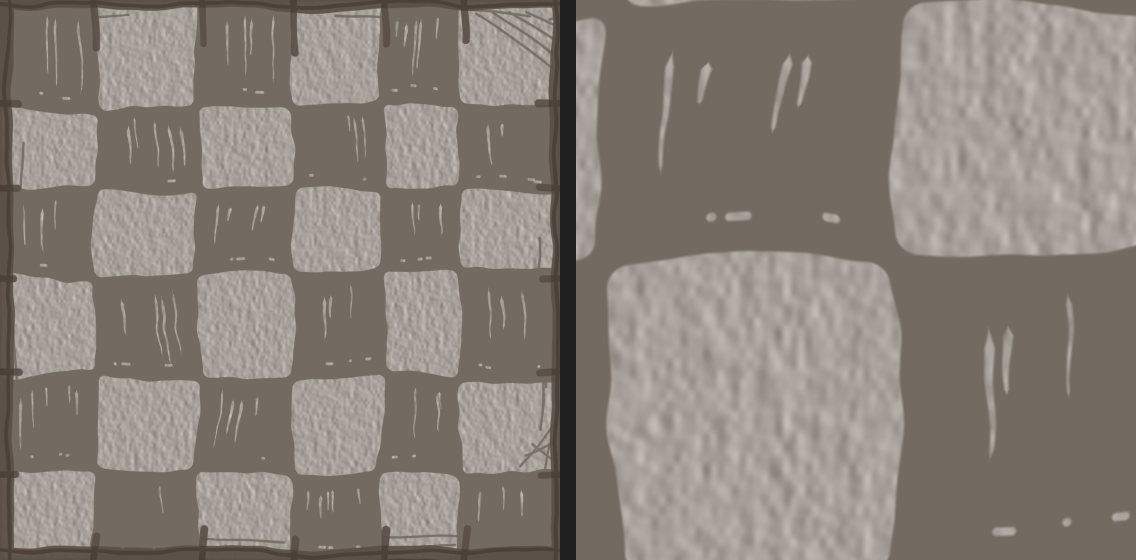
Left, the full canvas; right, a detail of the centre.
Reproduce this pattern procedurally as a Shadertoy shader.

```glsl
// Hand-inked checkerboard on grainy paper: six by six uneven cells, dark ones
// filled with marker strokes that leave paper slits, inside a scribbled frame.
// Wobbling grid lines make the cells; all noise and strokes wrap at the edges.

#define INK     vec3(0.45, 0.415, 0.38)
#define FRAME   vec3(0.35, 0.31, 0.275)
#define DEEP    vec3(0.285, 0.245, 0.215)
#define PAPER   vec3(0.655, 0.63, 0.605)
#define GRAIN   0.13    // relief contrast of the paper
#define WOBBLE  0.022   // wander of the grid lines
#define INSET   0.003   // ink overlap into the paper cells
#define ROUNDING 0.012  // corner radius of the paper cells
#define SLIT    0.0036  // half width of the gaps between marker strokes
#define BORDER  0.020   // half width of the frame

// Grid lines, left to right and bottom to top
const float COLS[7] = float[7](0.0, 0.167, 0.357, 0.526, 0.681, 0.823, 1.0);
const float ROWS[7] = float[7](0.0, 0.154, 0.329, 0.508, 0.661, 0.807, 1.0);

float hash(vec2 p) {
    vec3 q = fract(p.xyx * 0.1031);
    q += dot(q, q.yzx + 33.33);
    return fract((q.x + q.y) * q.z);
}

// Value noise with n whole lattice cells across the canvas
float noise(vec2 p, vec2 n, float seed) {
    p *= n;
    vec2 i = floor(p), f = p - i;
    f = f * f * (3.0 - 2.0 * f);
    vec2 a = mod(i, n) + seed * 17.0, b = mod(i + 1.0, n) + seed * 17.0;
    return mix(mix(hash(a), hash(vec2(b.x, a.y)), f.x),
               mix(hash(vec2(a.x, b.y)), hash(b), f.x), f.y);
}

float wander(float t, float seed) {
    vec2 p = vec2(t, 0.0);
    return noise(p, vec2(7.0, 1.0), seed) - 0.5 + 0.25 * (noise(p, vec2(34.0, 1.0), seed + 3.0) - 0.5);
}

// Position of grid line k; the outer lines stay straight
float gridLine(float base, int k, float t, float seed) {
    return k % 6 == 0 ? base : base + WOBBLE * wander(t, seed + float(k));
}

float cover(float d) {
    float soft = max(0.0013, 0.8 / iResolution.y);
    return smoothstep(soft, -soft, d);
}

// Distance to a segment, wrapped around the canvas
float stroke(vec2 p, vec2 a, vec2 b) {
    p -= round(p - 0.5 * (a + b));
    vec2 d = b - a;
    return length(p - a - d * clamp(dot(p - a, d) / dot(d, d), 0.0, 1.0));
}

float relief(vec2 p) {
    return noise(p, vec2(125.0, 75.0), 1.0) + 0.6 * noise(p, vec2(230.0, 160.0), 2.0);
}

// Paper left bare inside an inked cell; u runs 0..1 over the cell
float slits(vec2 u, vec2 size, vec2 cell) {
    float d = 1.0, density = 0.15 + 0.7 * hash(cell + 41.0);
    float slant = 0.22 * (hash(cell + 57.0) - 0.5);
    for (int i = 0; i < 7; i++) {
        vec2 id = cell * 9.0 + float(i) * vec2(3.0, 71.0);
        float r = hash(id), s = hash(id + 5.0);
        float x = 0.17 + 0.1 * float(i) + 0.07 * r;
        float top = 0.88 - 0.12 * s, bottom = top - 0.15 - 0.5 * hash(id + 8.0);
        float t = (u.y - bottom) / (top - bottom);
        float w = SLIT * min((0.35 + 0.65 * t) * (0.5 + 0.5 * s), 6.0 * min(t, 1.0 - t));
        float dx = u.x - x - slant * (u.y - 0.5) - 0.03 * wander(u.y * 0.3, r * 9.0);
        if (hash(id + 2.0) < density) d = min(d, abs(dx) * size.x - w);
        // Short flecks along the lower rim
        vec2 q = vec2(max(abs(u.x - x) - 0.035 * s, 0.0), u.y - 0.12 - 0.04 * r) * size;
        if (hash(id + 13.0) < 0.35) d = min(d, length(q) - 0.0025);
    }
    return d;
}

void mainImage(out vec4 fragColor, in vec2 fragCoord) {
    vec2 p = fragCoord / iResolution.xy;

    // Find the cell and its bounds
    ivec2 c = ivec2(0);
    for (int k = 1; k < 6; k++) {
        c.x += int(p.x > gridLine(COLS[k], k, p.y, 10.0));
        c.y += int(p.y > gridLine(ROWS[k], k, p.x, 30.0));
    }
    vec2 lo = vec2(gridLine(COLS[c.x], c.x, p.y, 10.0), gridLine(ROWS[c.y], c.y, p.x, 30.0));
    vec2 hi = vec2(gridLine(COLS[c.x + 1], c.x + 1, p.y, 10.0), gridLine(ROWS[c.y + 1], c.y + 1, p.x, 30.0));
    vec2 size = hi - lo;

    // Bare paper: whole light cells, slits in the inked ones
    vec2 q = abs(p - 0.5 * (lo + hi)) - 0.5 * size + INSET + ROUNDING;
    float bare = length(max(q, 0.0)) + min(max(q.x, q.y), 0.0) - ROUNDING;
    if ((c.x + c.y) % 2 == 1) bare = slits((p - lo) / size, size, vec2(c));
    vec2 lean = vec2(0.0022, 0.001);
    vec3 paper = PAPER + GRAIN * (relief(p + lean) - relief(p - lean));
    vec3 col = mix(INK, paper, cover(bare));

    // Loose thin lines near the rim and in the right corners
    vec2 w = p + 0.008 * (vec2(noise(p, vec2(18.0), 4.0), noise(p, vec2(18.0), 5.0)) - 0.5);
    float thin = 1.0;
    for (int i = 0; i < 16; i++) {
        float f = float(i), s = hash(vec2(f, 3.0)), r = hash(vec2(f, 8.0));
        vec2 a = vec2(s, 0.015 + 0.025 * r), b = a + vec2(0.06 + 0.1 * r, 0.04 * (s - 0.5));
        if (i % 4 > 1) { a = a.yx; b = b.yx; }
        if (i % 2 == 1) { a = 1.0 - a; b = 1.0 - b; }
        thin = min(thin, stroke(w, a, b));
        if (i < 4) thin = min(thin, stroke(w, vec2(0.85 + 0.03 * f, 0.975), vec2(0.985, 0.88 + 0.025 * f)));
        if (i < 3) thin = min(thin, stroke(w, vec2(0.93 + 0.01 * f, 0.17 + 0.02 * f), vec2(0.99, 0.24 - 0.03 * f)));
    }
    col = mix(col, INK, 0.9 * cover(thin - 0.0022));

    // Frame with spurs running inward along the grid lines
    vec2 e = w - round(w) - 0.003;
    e += 0.008 * vec2(wander(p.y, 50.0), wander(p.x, 60.0));
    float frame = min(abs(e.x), abs(e.y)) - BORDER, spur = 1.0;
    for (int k = 1; k < 6; k++) {
        float r = hash(vec2(k, 21)), x = COLS[k] + 0.016 * (r - 0.5), y = ROWS[k] + 0.02 * (r - 0.5);
        spur = min(spur, stroke(w, vec2(x, 1.0), vec2(x + 0.004, 0.9 + 0.03 * r)));
        spur = min(spur, stroke(w, vec2(x, 0.0), vec2(x + 0.006, 0.03 + 0.035 * r)));
        spur = min(spur, stroke(w, vec2(0.0, y), vec2(0.022 + 0.015 * r, y)));
        spur = min(spur, stroke(w, vec2(1.0, y), vec2(0.975 - 0.015 * r, y)));
    }
    col = mix(col, FRAME, 0.92 * cover(min(frame, spur - 0.0065)));

    // Second pass of the pen, darker where strokes overlap
    vec2 g = abs(abs(e) - 0.011 - 0.006 * vec2(wander(p.y, 70.0), wander(p.x, 80.0)));
    float deep = min(min(g.x, g.y) - 0.0035, max(frame, spur - 0.006));
    col = mix(col, DEEP, 0.85 * cover(deep));
    fragColor = vec4(col, 1.0);
}
```
